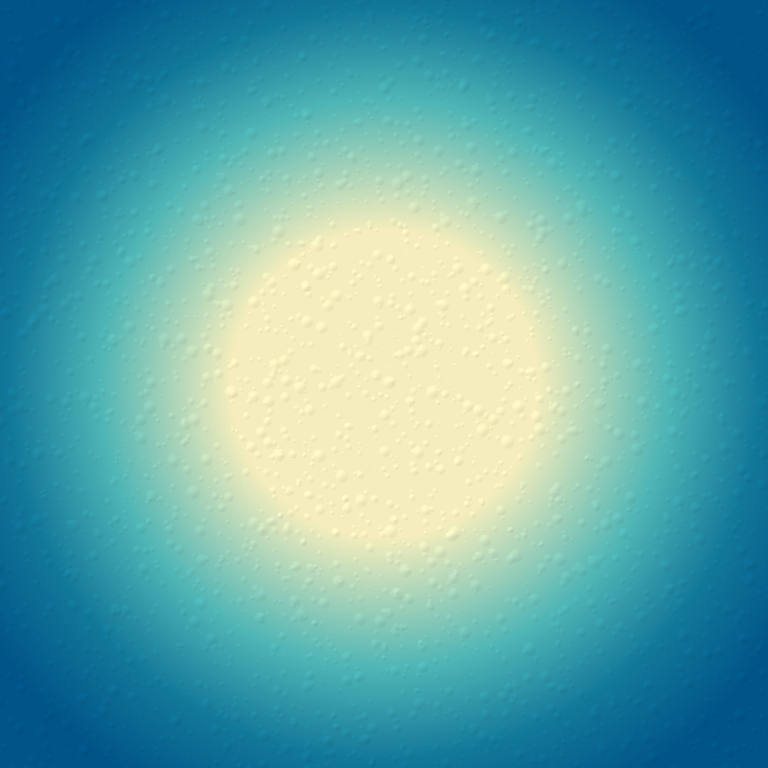
A three.js fragment shader for this background:

```glsl
// Radial glow from cream through teal to deep blue, embossed with scattered small domes.
varying vec2 vUv;

const vec3 CREAM = vec3(0.96, 0.93, 0.74);
const vec3 TEAL = vec3(0.31, 0.71, 0.71);
const vec3 OCEAN = vec3(0.07, 0.47, 0.60);
const vec3 DEEP = vec3(0.0, 0.33, 0.53);
const vec2 LIGHT_DIR = vec2(-0.6, 0.8);

float hash(vec2 p, float seed) {
  return fract(sin(dot(p, vec2(127.1, 311.7)) + seed * 74.7) * 43758.5453);
}

// Linear ramp between two radii.
float ramp(float start, float end, float value) {
  return clamp((value - start) / (end - start), 0.0, 1.0);
}

vec3 glowColor(float radius) {
  vec3 color = mix(CREAM, TEAL, ramp(0.20, 0.37, radius));
  color = mix(color, OCEAN, ramp(0.37, 0.49, radius));
  return mix(color, DEEP, ramp(0.49, 0.61, radius));
}

// Cellular field of smooth domes: xy is the uphill slope, z the height.
vec3 domeField(vec2 uv, float cells, float density, float seed) {
  vec2 p = uv * cells;
  vec2 base = floor(p);
  vec3 field = vec3(0.0);
  for (int y = -1; y <= 1; y++) {
    for (int x = -1; x <= 1; x++) {
      vec2 cell = base + vec2(float(x), float(y));
      vec2 center = cell + vec2(hash(cell, seed), hash(cell, seed + 1.0));
      float size = mix(0.16, 0.44, hash(cell, seed + 2.0));
      float present = step(hash(cell, seed + 3.0), density);
      vec2 offset = (p - center) / size;
      float falloff = max(1.0 - dot(offset, offset), 0.0);
      field += present * vec3(-4.0 * falloff * offset, falloff * falloff);
    }
  }
  return field;
}

void main() {
  vec3 color = glowColor(length(vUv - 0.5));

  // Two sizes of domes, overlapping into loose clusters.
  vec3 relief = domeField(vUv, 44.0, 0.55, 1.0);
  relief += 0.8 * domeField(vUv, 72.0, 0.42, 9.0);

  // Slopes facing the light brighten, the others fall into shade.
  float facing = clamp(-dot(relief.xy, LIGHT_DIR), -2.0, 2.0);
  float shade = 0.034 * facing + 0.014 * min(relief.z, 1.0);
  gl_FragColor = vec4(clamp(color * (1.0 + shade), 0.0, 1.0), 1.0);
}
```
